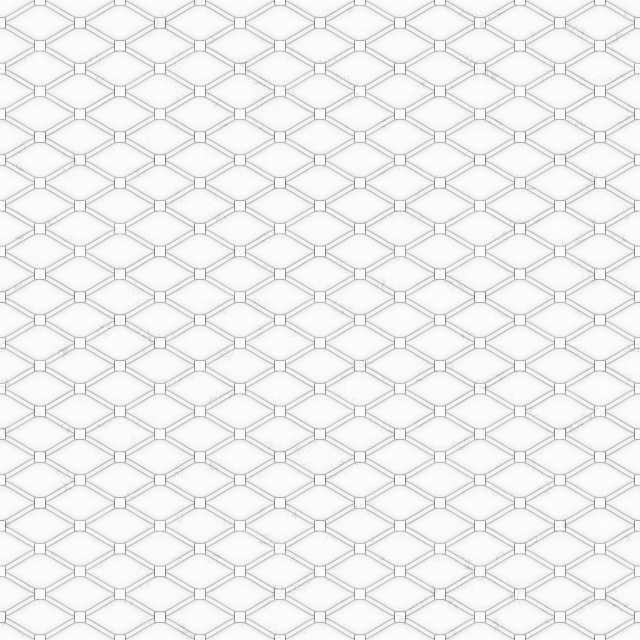
This pattern is drawn by a WebGL 2 fragment shader. Its source:

```glsl
#version 300 es
precision highp float;
// Pale wire-rope mesh: wavy strands clamped by small square ferrules, 8 by 14 repeats.

uniform vec2 u_resolution;
out vec4 fragColor;

const float TAU = 6.2831853;
const vec2 REPEATS = vec2(8.0, 14.0);
const float BAND = 4.0 / 14.0;   // height of one strand's band, in column widths

float hash(vec2 p) {
    vec3 q = fract(p.xyx * vec3(0.1031, 0.1030, 0.0973));
    q += dot(q, q.yzx + 33.33);
    return fract((q.x + q.y) * q.z);
}

// Value noise that wraps after n cells
float wrapNoise(vec2 uv, float n) {
    vec2 p = uv * n, i = floor(p), f = fract(p);
    f = f * f * (3.0 - 2.0 * f);
    vec2 a = mod(i, n), b = mod(i + 1.0, n);
    return mix(mix(hash(a), hash(vec2(b.x, a.y)), f.x),
               mix(hash(vec2(a.x, b.y)), hash(b), f.x), f.y);
}

// Box-filtered coverage of a line of half width w at signed distance d
float line(float d, float w, float px) {
    return clamp(0.5 + (d + w) / px, 0.0, 1.0) - clamp(0.5 + (d - w) / px, 0.0, 1.0);
}

// Signed distance to the centre of the strand in one band
float strand(vec2 p, float band) {
    float side = mod(band, 2.0) < 0.5 ? 1.0 : -1.0;
    float t = TAU * p.x;
    float wave = 0.108 * (cos(t) + 0.04 * cos(3.0 * t));
    float slope = 0.108 * TAU * (sin(t) + 0.12 * sin(3.0 * t));
    return (p.y - BAND * (band + 0.5) - side * wave) / sqrt(1.0 + slope * slope);
}

// Offset from the nearest ferrule of one rectangular lattice
vec2 latticeOffset(vec2 p, vec2 origin) {
    vec2 pitch = vec2(1.0, 2.0 * BAND);
    return mod(p - origin + 0.5 * pitch, pitch) - 0.5 * pitch;
}

void main() {
    vec2 uv = gl_FragCoord.xy / u_resolution;
    vec2 p = uv * vec2(REPEATS.x, REPEATS.y * 2.0 * BAND);
    float px = REPEATS.x / min(u_resolution.x, u_resolution.y);

    // Nearest strand, looking into the bands above and below
    float centre = 1e3;
    for (int j = -1; j <= 1; j++) {
        float d = strand(p, floor(p.y / BAND) + float(j));
        if (abs(d) < abs(centre)) centre = d;
    }
    float wire = abs(centre) - 0.030;

    // Nearest ferrule of the two staggered lattices
    vec2 even = abs(latticeOffset(p, vec2(0.5, 0.0)));
    vec2 odd = abs(latticeOffset(p, vec2(0.0, BAND)));
    vec2 box = (dot(even, even) < dot(odd, odd) ? even : odd) - vec2(0.069, 0.065);
    float ferrule = max(box.x, box.y);

    // Soft shadow in the openings, faint rounding inside the wire
    float outside = max(min(wire, ferrule), 0.0);
    float openings = 0.992 - 0.085 * exp(-outside / 0.032);
    float rope = 0.965 - 0.05 * smoothstep(-0.026, 0.0, wire);
    float shade = mix(openings, rope, clamp(0.5 - wire / px, 0.0, 1.0));
    float fade = 0.8 + 0.4 * wrapNoise(uv, 48.0);
    shade -= 0.19 * fade * line(wire, 0.006, px);

    // Ferrule face with darker left and right edges
    shade = mix(shade, 0.985, clamp(0.5 - ferrule / px, 0.0, 1.0));
    float sides = line(box.x, 0.006, px) * clamp(0.5 - box.y / px, 0.0, 1.0);
    float caps = line(box.y, 0.006, px) * clamp(0.5 - box.x / px, 0.0, 1.0);
    shade -= fade * max(0.38 * sides, 0.17 * caps);

    // Patchy hairline scuffs near the metal, and fine grain
    float patches = smoothstep(0.58, 0.85, wrapNoise(uv + 0.37, 40.0));
    float scuff = 1.0 - smoothstep(0.0, 0.10, abs(wrapNoise(uv, 170.0) - 0.5));
    shade -= 0.09 * patches * scuff * exp(-outside / 0.07);
    shade -= 0.008 * wrapNoise(uv, 256.0);

    fragColor = vec4(vec3(clamp(shade, 0.0, 1.0)), 1.0);
}
```
